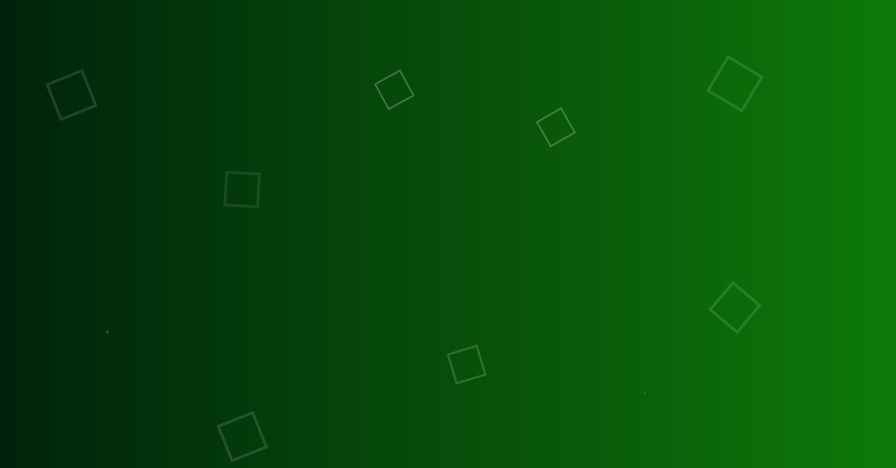
Give the GLSL for this background, as a Shadertoy shader.

```glsl
// A dark-to-bright green horizontal gradient with faint tilted square outlines
// and two tiny specks. Squares are rotated box distance fields drawn in a loop;
// centres are fractions of the canvas, lengths are in units of its height.

const vec3 DEEP_GREEN = vec3(0.0, 0.136, 0.045);
const vec3 BRIGHT_GREEN = vec3(0.055, 0.476, 0.035);
const vec3 LINE_WHITE = vec3(1.0);
const int SQUARE_COUNT = 8;

// Each square: centre x, centre y, half side, tilt in radians
const vec4 SQUARES[SQUARE_COUNT] = vec4[](
    vec4(0.0798, 0.797, 0.0430, 0.38),
    vec4(0.4401, 0.808, 0.0320, 0.50),
    vec4(0.6204, 0.728, 0.0315, 0.52),
    vec4(0.8203, 0.821, 0.0450, -0.54),
    vec4(0.2702, 0.595, 0.0380, -0.06),
    vec4(0.8203, 0.343, 0.0405, -0.70),
    vec4(0.5208, 0.221, 0.0342, 0.29),
    vec4(0.2705, 0.067, 0.0425, 0.38));

const float OPACITIES[SQUARE_COUNT] = float[](
    0.12, 0.25, 0.25, 0.125, 0.09, 0.125, 0.175, 0.13);

vec2 rotate(vec2 p, float angle) {
    float c = cos(angle), s = sin(angle);
    return vec2(c * p.x + s * p.y, c * p.y - s * p.x);
}

float boxDistance(vec2 p, float halfSide) {
    vec2 d = abs(p) - halfSide;
    return length(max(d, 0.0)) + min(max(d.x, d.y), 0.0);
}

// Coverage of a shape from its signed distance
float fill(float dist, float pixel) {
    return clamp(0.5 - dist / pixel, 0.0, 1.0);
}

float squareOutline(vec2 p, float halfSide, float tilt, float stroke, float pixel) {
    float dist = boxDistance(rotate(p, tilt), halfSide);
    return fill(abs(dist + 0.5 * stroke) - 0.5 * stroke, pixel);
}

float speck(vec2 p, float radius, float pixel) {
    return fill(length(p) - radius, pixel);
}

void mainImage(out vec4 fragColor, in vec2 fragCoord) {
    float pixel = 1.0 / iResolution.y;
    vec2 uv = fragCoord / iResolution.xy;
    vec2 aspect = vec2(iResolution.x / iResolution.y, 1.0);

    // Background gradient
    vec3 color = mix(DEEP_GREEN, BRIGHT_GREEN, uv.x);

    // Tilted outlines, with thinner strokes on the smaller squares
    for (int i = 0; i < SQUARE_COUNT; i++) {
        vec4 square = SQUARES[i];
        vec2 p = (uv - square.xy) * aspect;
        float stroke = mix(0.0035, 0.006, smoothstep(0.032, 0.038, square.z));
        float ink = squareOutline(p, square.z, square.w, stroke, pixel);
        color = mix(color, LINE_WHITE, ink * OPACITIES[i]);
    }

    // Specks
    float brightSpeck = speck((uv - vec2(0.120, 0.291)) * aspect, 0.003, pixel);
    float faintSpeck = speck((uv - vec2(0.720, 0.161)) * aspect, 0.002, pixel);
    color = mix(color, LINE_WHITE, 0.20 * brightSpeck);
    color = mix(color, LINE_WHITE, 0.15 * faintSpeck);

    fragColor = vec4(color, 1.0);
}
```
